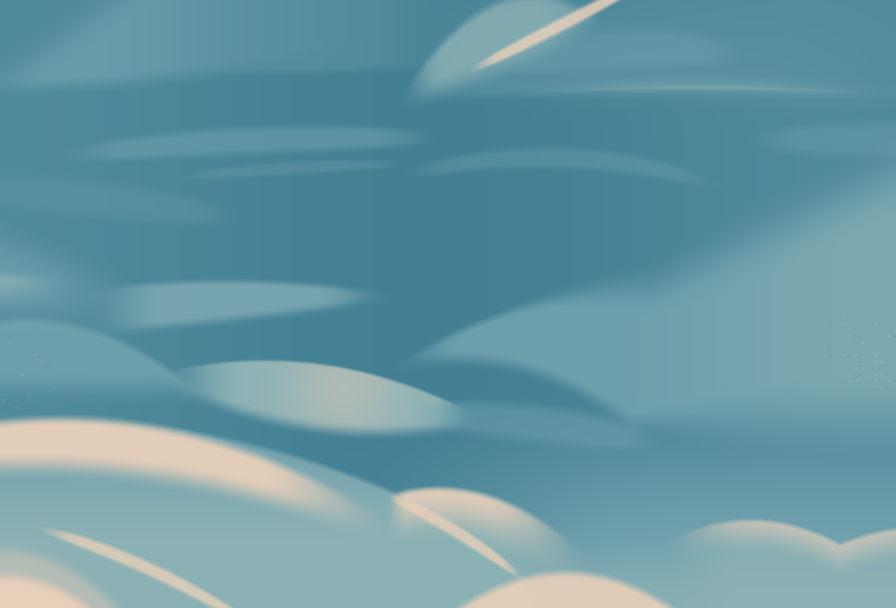
A Shadertoy shader for this background:

```glsl
// Painterly teal sky with swept wisps and peach-lit cloud banks.
#define CANVAS vec2(7.68, 5.22)
#define DEEP vec3(0.262, 0.502, 0.58)
#define TEAL vec3(0.31, 0.54, 0.608)
#define MIST vec3(0.44, 0.63, 0.68)
#define PALE vec3(0.55, 0.695, 0.71)
#define SAND vec3(0.73, 0.745, 0.71)
#define PEACH vec3(0.905, 0.81, 0.725)
#define SPECK_CELL 0.055

vec2 p;   // canvas position, y runs down from the top
vec3 col; // colour painted so far

float hash(vec2 c) {
    return fract(sin(dot(c, vec2(12.99, 78.23))) * 4375.85);
}

void paint(vec3 tint, float amount) {
    col = mix(col, tint, clamp(amount, 0.0, 1.0));
}

// Height of a parabola through points a, b and c
float arc(float ax, float ay, float bx, float by, float cx, float cy) {
    float s = (by - ay) / (bx - ax), t = (cy - by) / (cx - bx);
    return ay + (p.x - ax) * (s + (p.x - bx) * (t - s) / (cx - ax));
}

float below(float edge, float soft) {
    return smoothstep(-soft, soft, p.y - edge);
}

float band(float top, float bottom, float softTop, float softBottom) {
    return below(top, softTop) * (1.0 - below(bottom, softBottom));
}

// Horizontal fades
float rise(float a, float b) { return smoothstep(a, b, p.x); }
float fall(float a, float b) { return 1.0 - rise(a, b); }

float glow(float x, float y, float tightness) {
    vec2 d = p - vec2(x, y);
    return exp(-tightness * dot(d, d));
}

// Tapered brush stroke along an arc
float wisp(float ax, float ay, float bx, float by, float cx, float cy, float halfWidth) {
    float t = clamp((p.x - ax) / (cx - ax), 0.0, 1.0);
    float taper = 4.0 * t * (1.0 - t);
    float d = abs(p.y - arc(ax, ay, bx, by, cx, cy)) / (halfWidth * sqrt(taper) + 0.001);
    return (1.0 - smoothstep(0.4, 1.2, d)) * smoothstep(0.0, 0.64, taper);
}

void upperSky() {
    // Left veil
    float veil = arc(0.0, 0.74, 1.3, 0.68, 4.2, 0.0);
    paint(MIST, 0.75 * smoothstep(0.65, 1.35, p.x + 1.4 * p.y) * (1.0 - below(veil, 0.09)) * fall(0.8, 3.2));
    paint(MIST, 0.32 * (1.0 - below(0.72 - 0.04 * p.x, 0.05)) * rise(1.4, 2.6) * fall(3.0, 4.2));
    // Right veil with its bright hem
    float hem = arc(3.5, 0.88, 5.3, 0.76, 7.68, 0.82);
    paint(MIST, 0.4 * band(0.1, hem, 0.7, 0.06) * rise(3.5, 4.3) * fall(5.2, 9.0));
    paint(PALE, 0.6 * exp(-abs(p.y - hem) * 22.0) * rise(4.0, 5.8) * fall(6.3, 8.0));
    paint(MIST, 0.4 * wisp(4.2, 0.6, 5.3, 0.42, 6.4, 0.48, 0.2));
    // Plume with a warm streak
    float plumeTop = arc(3.45, 0.82, 3.85, 0.32, 4.55, -0.03);
    float plumeBottom = arc(3.45, 0.86, 4.3, 0.58, 5.4, 0.0);
    paint(PALE, 0.8 * band(plumeTop, plumeBottom, 0.06, 0.13) * rise(3.4, 3.8) * fall(4.6, 5.6));
    paint(PEACH, 0.85 * wisp(4.0, 0.62, 4.7, 0.27, 5.6, -0.2, 0.07));
    // Thin drifting strokes
    paint(MIST, 0.55 * wisp(0.5, 1.34, 2.1, 1.21, 3.8, 1.19, 0.13));
    paint(MIST, 0.3 * wisp(1.5, 1.53, 2.4, 1.45, 3.5, 1.41, 0.06));
    paint(MIST, 0.35 * wisp(3.4, 1.52, 4.9, 1.36, 6.2, 1.6, 0.1));
    paint(MIST, 0.25 * wisp(-0.6, 1.6, 0.9, 1.72, 2.1, 1.87, 0.17));
    paint(MIST, 0.4 * wisp(6.4, 1.2, 7.6, 1.2, 9.0, 1.2, 0.17));
}

void middleClouds() {
    // Broad bank on the right
    float top = min(arc(3.3, 3.2, 4.2, 2.74, 5.6, 2.48), 5.11 - 0.47 * p.x);
    float bottom = min(arc(3.4, 3.16, 4.2, 3.1, 5.4, 3.62), 3.62);
    float bank = band(top, bottom, 0.05 + 0.31 * rise(4.2, 6.5), 0.09 + 0.3 * rise(5.0, 7.0));
    paint(mix(MIST, PALE, 0.5 * rise(5.0, 7.4)), 0.93 * bank * rise(3.3, 4.0));
    // Left stroke, haze and shoulder
    float strokeTop = arc(0.9, 2.48, 1.8, 2.42, 3.4, 2.54);
    float strokeBottom = arc(0.9, 2.84, 1.8, 2.76, 3.4, 2.55);
    paint(mix(MIST, PALE, 0.4), 0.9 * band(strokeTop, strokeBottom, 0.04, 0.06) * rise(0.7, 1.4) * fall(2.7, 3.4));
    paint(MIST, 0.65 * band(2.05 + 0.4 * p.x, 2.7, 0.2, 0.25) * fall(0.3, 1.3));
    paint(PALE, 0.8 * band(2.35 + 0.1 * p.x, 2.52, 0.05, 0.15) * fall(0.0, 0.6));
    float shoulder = arc(0.0, 2.76, 0.7, 2.81, 1.45, 3.18);
    paint(MIST, 0.9 * band(shoulder, 3.33, 0.05, 0.16) * fall(1.3, 2.3));
    // Central mound and its trailing mist
    float crest = arc(1.4, 3.2, 2.4, 3.1, 4.0, 3.52);
    float base = arc(1.4, 3.28, 2.3, 3.59, 4.1, 3.62);
    float mound = band(crest, base, 0.02, 0.08) * rise(1.3, 2.1) * fall(3.7, 4.1);
    paint(PALE, mound);
    paint(SAND, 0.75 * mound * glow(2.95, 3.34, 4.0));
    paint(MIST, 0.5 * wisp(3.5, 3.55, 4.5, 3.63, 5.7, 3.8, 0.18));
}

void lowerClouds() {
    // Shared body under two crests
    float crestA = arc(0.0, 3.62, 1.9, 3.76, 3.3, 4.2);
    float crestB = arc(3.3, 4.27, 3.85, 4.2, 5.0, 4.75);
    paint(mix(MIST, PALE, below(4.2, 0.6)), below(min(crestA, crestB), 0.035) * fall(4.2, 5.2));
    // Peach light along the crests
    float litTop = arc(0.0, 3.63, 1.6, 3.73, 3.3, 4.46);
    float litBottom = arc(0.0, 4.0, 1.5, 4.1, 3.4, 4.65);
    paint(PEACH, 0.96 * band(litTop, litBottom, 0.06, 0.13) * fall(2.2, 3.4));
    paint(PEACH, 0.9 * band(crestB, crestB + 0.24, 0.04, 0.22) * rise(3.3, 3.5) * fall(4.1, 5.0));
    paint(PEACH, 0.8 * wisp(3.3, 4.25, 3.95, 4.59, 4.5, 4.98, 0.07));
    // Right-hand mounds
    float ridge = min(arc(5.8, 4.61, 6.45, 4.47, 7.2, 4.68), arc(7.2, 4.68, 7.6, 4.56, 8.3, 4.6));
    paint(PALE, 0.8 * below(ridge, 0.03) * rise(5.6, 6.4));
    paint(mix(SAND, PEACH, 0.45), 0.9 * band(ridge, ridge + 0.12, 0.03, 0.17) * rise(5.7, 6.5));
    // Foreground puffs and a curved streak
    paint(PEACH, 0.92 * below(arc(3.95, 5.22, 4.9, 4.92, 5.75, 5.22), 0.05));
    float corner = arc(0.0, 4.73, 0.5, 4.84, 1.0, 5.22);
    paint(SAND, 0.85 * below(corner, 0.08));
    paint(PEACH, below(corner + 0.22, 0.07));
    paint(PEACH, 0.8 * wisp(0.3, 4.53, 1.2, 4.85, 2.3, 5.46, 0.07));
}

void mainImage(out vec4 fragColor, in vec2 fragCoord) {
    vec2 uv = fragCoord / iResolution.xy;
    p = vec2(uv.x, 1.0 - uv.y) * CANVAS;
    // Sky, deepest at the centre and hazy at lower right
    col = mix(DEEP, TEAL, smoothstep(0.0, 3.6, abs(p.x - 3.7)));
    paint(MIST, below(4.05, 0.75) * rise(2.6, 5.6));
    paint(PALE, 0.8 * below(4.85, 0.35));
    upperSky();
    middleClouds();
    lowerClouds();
    // Specks near both sides
    vec2 cell = p / SPECK_CELL;
    float speck = 1.0 - smoothstep(0.1, 0.3, length(fract(cell) - 0.5));
    float zone = glow(7.5, 3.0, 8.0) + glow(0.1, 3.2, 12.0);
    paint(SAND, 0.5 * speck * step(0.86, hash(floor(cell))) * zone);
    fragColor = vec4(col, 1.0);
}
```
